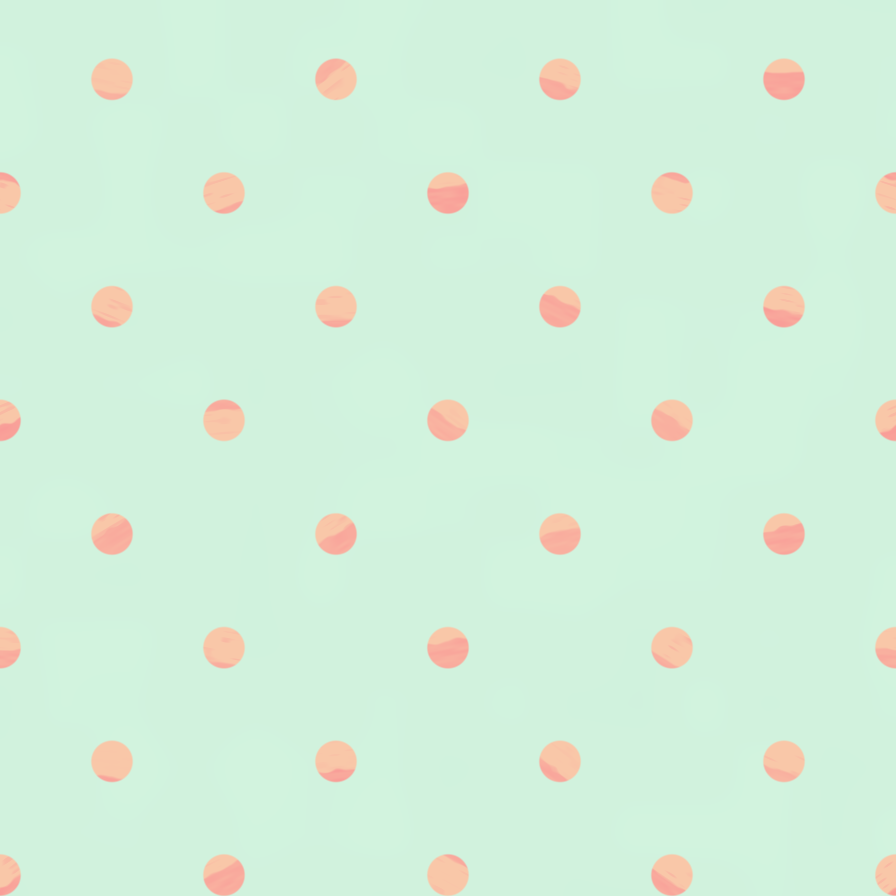
Reproduce this pattern procedurally as a Shadertoy shader.

```glsl
// Small peach dots in staggered rows on pale mint, four across and eight rows down.
// Each dot carries a hashed coral brush coat: a tilted, ragged cut with dry streaks.
// The nearest dot centre is found by rounding, and the dots repeat across the canvas.

const vec3 MINT  = vec3(0.820, 0.950, 0.868);
const vec3 PEACH = vec3(0.978, 0.780, 0.660);
const vec3 CORAL = vec3(0.975, 0.605, 0.590);

const float COLUMNS     = 4.0;     // dots across one row
const float ROW_STEP    = 0.12687; // distance between rows
const float FIRST_ROW   = 0.0234;  // height of the lowest row
const float DOT_RADIUS  = 0.0231;
const float EDGE_SOFT   = 0.0013;  // half width of the dot's soft edge
const float MAX_TILT    = 0.65;    // steepest brush angle, in radians
const float TOP_SHARE   = 0.27;    // share of dots coated from the top
const float RAGGEDNESS  = 0.22;
const float MINT_MOTTLE = 0.006;

float hash(vec2 p) {
    return fract(sin(dot(p, vec2(127.1, 311.7))) * 43758.5453);
}

float noise(vec2 p) {
    vec2 cell = floor(p);
    vec2 f = fract(p);
    f = f * f * (3.0 - 2.0 * f);
    float low  = mix(hash(cell), hash(cell + vec2(1.0, 0.0)), f.x);
    float high = mix(hash(cell + vec2(0.0, 1.0)), hash(cell + vec2(1.0, 1.0)), f.x);
    return mix(low, high, f.y);
}

// Coral coverage at p, where the dot is the unit disc and id names the dot.
float brushCoat(vec2 p, vec2 id) {
    float tilt  = (hash(id + 3.1) * 2.0 - 1.0) * MAX_TILT;
    float side  = hash(id + 7.7) < TOP_SHARE ? -1.0 : 1.0;
    float level = mix(-0.85, 0.4, hash(id + 11.3));
    float load  = mix(0.55, 1.0, hash(id + 17.9));
    vec2 seed = id * 19.0 + 40.0;

    // Brush frame: x runs along the stroke, y across it
    vec2 stroke = mat2(cos(tilt), -sin(tilt), sin(tilt), cos(tilt)) * p;
    float ragged = (noise(stroke * vec2(2.0, 3.0) + seed) - 0.5) * RAGGEDNESS;
    float cut = stroke.y * side + ragged;
    float coat = 1.0 - smoothstep(level - 0.07, level + 0.07, cut);

    // Dry streaks thin the coat and leave faint marks on the bare part
    float streak = noise(stroke * vec2(1.4, 6.5) + seed + 5.0);
    float marks = smoothstep(0.6, 0.9, streak) * 0.4 * hash(id + 23.5);
    return mix(marks, load * mix(0.65, 1.0, streak), coat);
}

void mainImage(out vec4 fragColor, in vec2 fragCoord) {
    vec2 uv = fragCoord / iResolution.y;

    // Nearest dot, with every second row shifted by half a step
    float columnStep = 1.0 / COLUMNS;
    float row = round((uv.y - FIRST_ROW) / ROW_STEP);
    float shift = 0.5 * columnStep * mod(row, 2.0);
    float column = round((uv.x - shift) / columnStep);
    vec2 centre = vec2(column * columnStep + shift, FIRST_ROW + row * ROW_STEP);
    vec2 id = vec2(mod(column, COLUMNS), row);
    vec2 p = uv - centre;

    // Dot mask, never sharper than one pixel
    float soft = max(EDGE_SOFT, 0.75 / iResolution.y);
    float dist = length(p) - DOT_RADIUS;
    float dotMask = 1.0 - smoothstep(-soft, soft, dist);

    vec3 ground = MINT + (noise(uv * 14.0) - 0.5) * MINT_MOTTLE;
    vec3 paint = mix(PEACH, CORAL, brushCoat(p / DOT_RADIUS, id));
    fragColor = vec4(mix(ground, paint, dotMask), 1.0);
}
```
